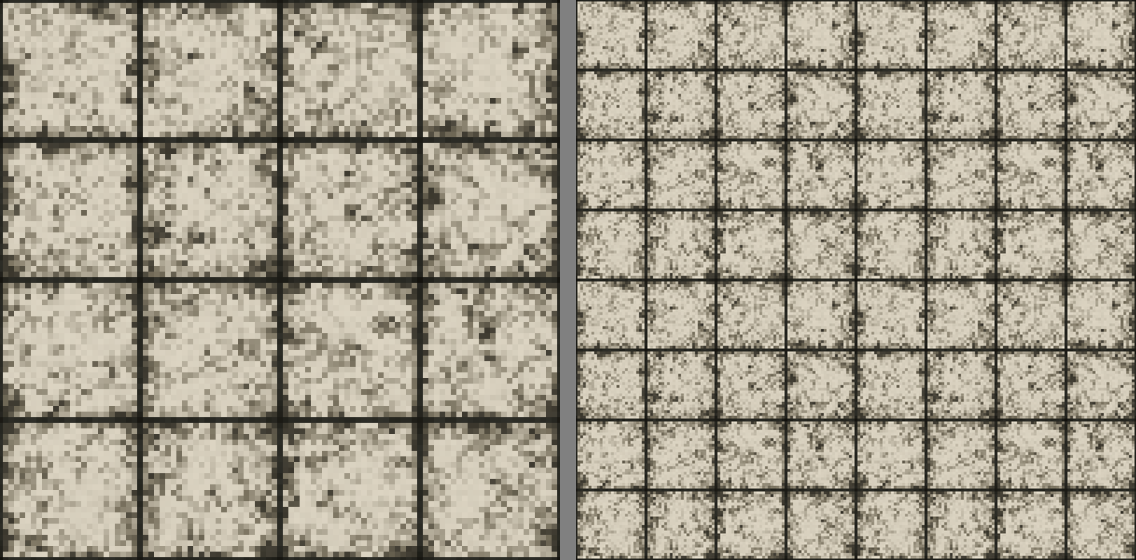
Left: one tile. Right: repeated 2 by 2.
This texture is drawn by a WebGL 1 fragment shader. Its source:

```glsl
precision highp float;
// Four by four worn stone tiles in coarse square grains, with dark joints and grimy edges.
uniform vec2 u_resolution;

const float TILES = 4.0;
const float GRAINS = 25.0; // grains per tile, one of them the joint
const vec3 STONE = vec3(0.845, 0.815, 0.745);
const vec3 GRIME = vec3(0.48, 0.45, 0.375);
const vec3 SOOT = vec3(0.18, 0.17, 0.14);
const vec3 JOINT = vec3(0.165, 0.165, 0.14);
const vec3 CROSSING = vec3(0.095, 0.09, 0.07);

float hash(vec2 p, float seed) {
  vec3 q = fract(vec3(p.xyx + seed) * vec3(0.1031, 0.1030, 0.0973));
  q += dot(q, q.yzx + 33.33);
  return fract((q.x + q.y) * q.z);
}

vec2 wrap(vec2 p, float period) {
  return floor(mod(p + 0.5, period));
}

// Value noise that repeats after a whole period
float noise(vec2 p, float period, float seed) {
  vec2 i = floor(p);
  vec2 f = smoothstep(0.0, 1.0, p - i);
  float a = hash(wrap(i, period), seed);
  float b = hash(wrap(i + vec2(1.0, 0.0), period), seed);
  float c = hash(wrap(i + vec2(0.0, 1.0), period), seed);
  float d = hash(wrap(i + 1.0, period), seed);
  return mix(mix(a, b, f.x), mix(c, d, f.x), f.y);
}

// Cellular stains: a third of the lattice cells hold one soft spot
float stains(vec2 p, float period, float seed) {
  vec2 i = floor(p);
  float strongest = 0.0;
  for (int y = -1; y <= 1; y++) {
    for (int x = -1; x <= 1; x++) {
      vec2 lattice = i + vec2(float(x), float(y));
      vec2 id = wrap(lattice, period);
      vec2 center = lattice + vec2(hash(id, seed), hash(id, seed + 7.0));
      float radius = mix(0.3, 0.75, hash(id, seed + 13.0));
      float present = step(0.67, hash(id, seed + 19.0));
      float spot = 1.0 - smoothstep(0.2 * radius, radius, distance(p, center));
      strongest = max(strongest, present * spot);
    }
  }
  return strongest;
}

vec3 stoneColor(float dirt) {
  vec3 worn = mix(STONE, GRIME, clamp(dirt / 0.54, 0.0, 1.0));
  return mix(worn, SOOT, clamp((dirt - 0.54) / 0.46, 0.0, 1.0));
}

// Colour of one square grain
vec3 grainColor(vec2 grain) {
  float total = TILES * GRAINS;
  vec2 id = wrap(grain, total);
  vec2 local = wrap(id, GRAINS);
  vec2 edge = min(local, GRAINS - local);
  float speckle = hash(id, 3.0);
  float tone = hash(id, 41.0) - 0.5;

  // Joints, darkest where they cross
  if (min(edge.x, edge.y) < 0.5) {
    float soot = exp(-0.8 * max(edge.x, edge.y));
    return mix(JOINT, CROSSING, soot) + 0.045 * tone;
  }

  // Speckles, stains and grime gathered along the edges
  vec2 uv = id / total;
  float clump = noise(uv * 40.0, 40.0, 11.0);
  float patches = noise(uv * 20.0, 20.0, 23.0);
  float rim = exp(-0.55 * edge.x) + exp(-0.55 * edge.y);
  float wear = 0.45 * speckle + 0.4 * clump + 0.06;
  wear += 0.2 * stains(uv * 24.0, 24.0, 57.0);
  wear += 0.4 * rim * (0.4 + 1.2 * patches);
  float dirt = 2.2 * pow(max(wear - 0.48, 0.0), 1.3);
  return stoneColor(min(dirt, 0.9)) + 0.035 * tone;
}

void main() {
  vec2 p = gl_FragCoord.xy / u_resolution * TILES * GRAINS;
  vec2 base = floor(p);

  // Blend neighbouring grains over about one pixel
  vec2 soft = min(0.5 * TILES * GRAINS / u_resolution, 0.5);
  vec2 f = smoothstep(0.5 - soft, 0.5 + soft, p - base);
  vec3 lower = mix(grainColor(base), grainColor(base + vec2(1.0, 0.0)), f.x);
  vec3 upper = mix(grainColor(base + vec2(0.0, 1.0)), grainColor(base + 1.0), f.x);
  gl_FragColor = vec4(mix(lower, upper, f.y), 1.0);
}
```
